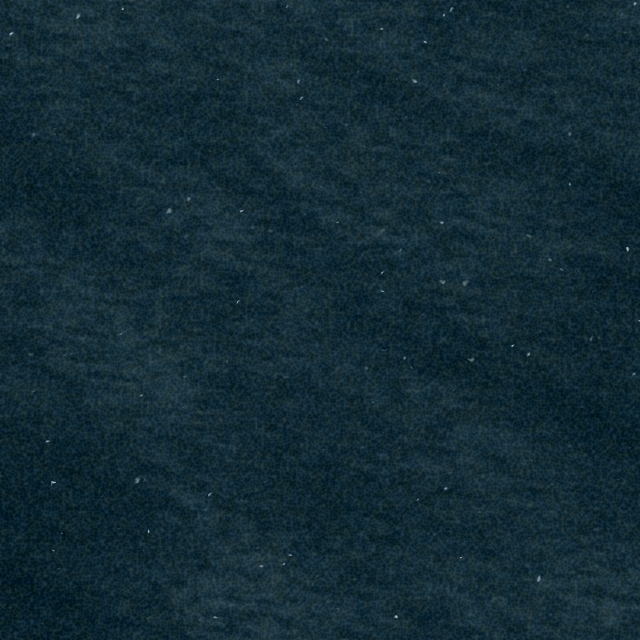
A WebGL 1 fragment shader for this texture:

```glsl
precision highp float;
// Dark open water seen from above: broad slanting swell bands, short flat
// ripples and a fine cellular grain, dotted with clustered flecks of foam.
// Tones are summed around one base colour; foam is scattered on a jittered grid.

#define WATER_COLOR vec3(0.074, 0.167, 0.206)
#define FOAM_COLOR vec3(0.72, 0.80, 0.84)
#define SWELL_ANGLE -0.50
#define SWELL_SCALE vec2(3.2, 9.5)
#define SWELL_GAIN 0.115
#define RIPPLE_SCALE vec2(34.0, 95.0)
#define RIPPLE_GAIN 0.05
#define GRAIN_CELLS 200.0
#define GRAIN_GAIN 0.105
#define TINT_GAIN 0.035
#define FOAM_CELLS 56.0
#define FOAM_SHARE 0.034

uniform vec2 u_resolution;

vec2 hash2(vec2 p) {
  vec3 q = fract(p.xyx * vec3(0.1031, 0.1030, 0.0973));
  q += dot(q, q.yzx + 33.33);
  return fract((q.xx + q.yz) * q.zy);
}

float valueNoise(vec2 p) {
  vec2 cell = floor(p);
  vec2 f = fract(p);
  f = f * f * (3.0 - 2.0 * f);
  float low = mix(hash2(cell).x, hash2(cell + vec2(1.0, 0.0)).x, f.x);
  float high = mix(hash2(cell + vec2(0.0, 1.0)).x, hash2(cell + 1.0).x, f.x);
  return mix(low, high, f.y);
}

float layeredNoise(vec2 p) {
  float sum = 0.0;
  float weight = 0.57;
  for (int i = 0; i < 3; i++) {
    sum += weight * valueNoise(p);
    p = p * 2.1 + 17.3;
    weight *= 0.5;
  }
  return sum;
}

vec2 rotate(vec2 p, float angle) {
  float c = cos(angle);
  float s = sin(angle);
  return vec2(c * p.x + s * p.y, c * p.y - s * p.x);
}

// Distance to the nearest jittered cell point
float cellular(vec2 p) {
  vec2 cell = floor(p);
  float nearest = 4.0;
  for (int y = -1; y <= 1; y++) {
    for (int x = -1; x <= 1; x++) {
      vec2 id = cell + vec2(float(x), float(y));
      vec2 d = id + hash2(id) - p;
      nearest = min(nearest, dot(d, d));
    }
  }
  return sqrt(nearest);
}

// Soft ragged flecks, kept in a share of the cells and gathered in clusters
float flecks(vec2 uv, float cells, float share) {
  vec2 p = uv * cells;
  vec2 rag = vec2(valueNoise(uv * 150.0), valueNoise(uv * 150.0 + 61.0)) - 0.5;
  vec2 home = floor(p);
  float light = 0.0;
  for (int y = -1; y <= 1; y++) {
    for (int x = -1; x <= 1; x++) {
      vec2 id = home + vec2(float(x), float(y));
      vec2 pick = hash2(id + 211.0);
      vec2 look = hash2(id + 503.0);
      float cluster = smoothstep(0.35, 0.85, valueNoise(id / cells * 13.0 + 5.0));
      float present = step(pick.x, share * (0.3 + 2.3 * cluster));
      vec2 d = rotate(p - id - hash2(id) + rag * 0.3, look.x * 1.8 - 0.6);
      float radius = mix(0.13, 0.29, look.y);
      float shape = 1.0 - smoothstep(0.1, 1.0, length(d * vec2(0.8, 1.25)) / radius);
      light += present * shape * mix(0.16, 1.0, pick.y * pick.y);
    }
  }
  return min(light, 1.0);
}

void main() {
  vec2 uv = gl_FragCoord.xy / u_resolution.y;

  // Swell and the ripples that gather on its lighter bands
  float swell = layeredNoise(rotate(uv, SWELL_ANGLE) * SWELL_SCALE + 8.0) - 0.5;
  float ripple = valueNoise(rotate(uv, -0.14) * RIPPLE_SCALE) - 0.5;
  float tone = SWELL_GAIN * swell + RIPPLE_GAIN * ripple * (1.0 + 2.5 * swell);

  // Fine grain with small dark pits, and a faint drift of hue
  tone += GRAIN_GAIN * (cellular(uv * GRAIN_CELLS) - 0.45);
  tone += 0.65 * GRAIN_GAIN * (valueNoise(uv * GRAIN_CELLS * 0.9 + 37.0) - 0.5);
  float tint = TINT_GAIN * (valueNoise(uv * 110.0 + 91.0) - 0.5);
  vec3 color = WATER_COLOR + tone + tint * vec3(-0.6, -0.1, 1.0);

  // Bright foam, then smaller dim flecks
  float foam = flecks(uv, FOAM_CELLS, FOAM_SHARE);
  foam += 0.22 * flecks(uv + 3.7, FOAM_CELLS * 1.5, FOAM_SHARE * 1.8);
  color = mix(color, FOAM_COLOR, min(foam, 1.0) * 0.9);

  gl_FragColor = vec4(clamp(color, 0.0, 1.0), 1.0);
}
```
